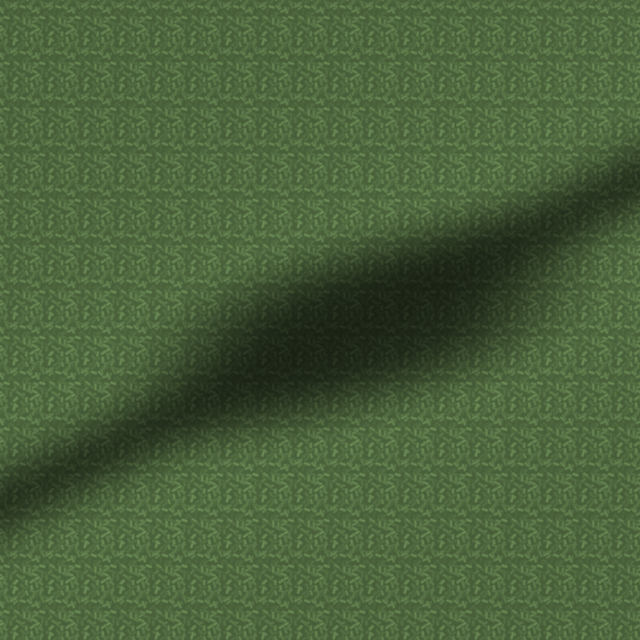
This texture is drawn by a three.js fragment shader. Its source:

```glsl
// Woven green turf crossed by a soft diagonal shadow with a broad dark core.
// The weave is tiled cellular noise made of fine, uneven strokes; the shadow
// joins a Gaussian band with a sheared, soft-edged superellipse.

varying vec2 vUv;

const vec3 MOSS = vec3(0.285, 0.375, 0.226);
const vec3 BLADE = vec3(0.420, 0.545, 0.335);
const float CELLS = 126.0;
const vec2 TILE = vec2(7.0, 9.0);

vec2 hash2(vec2 p) {
  vec2 k = vec2(dot(p, vec2(127.1, 311.7)), dot(p, vec2(269.5, 183.3)));
  return fract(sin(k) * 4375.85);
}

// Distance from p to a segment centred on the origin.
float strokeDistance(vec2 p, vec2 dir, float halfLength) {
  float along = clamp(dot(p, dir), -halfLength, halfLength);
  return length(p - dir * along);
}

// Brightest stroke in a cell grid whose random values repeat every tile.
float blades(vec2 p, vec2 tile, float width) {
  vec2 cell = floor(p);
  float light = 0.0;
  for (int j = -1; j <= 1; j++) {
    for (int i = -1; i <= 1; i++) {
      vec2 id = cell + vec2(float(i), float(j));
      vec2 wrapped = mod(id, tile);
      vec2 place = hash2(wrapped + 3.0);
      vec2 look = hash2(wrapped + 17.0);
      float lean = 0.3 + 2.6 * look.x;
      vec2 dir = vec2(cos(lean), sin(lean));
      float d = strokeDistance(p - id - place, dir, 0.2 + 0.3 * place.y);
      float glow = 1.0 - smoothstep(0.0, width, d);
      light = max(light, glow * mix(0.15, 1.0, look.y));
    }
  }
  return light;
}

// Gaussian band along a line through start with the given slope.
float softBand(vec2 p, float start, float slope, float width) {
  float d = (p.y - start - slope * p.x) / width;
  return exp(-d * d);
}

// Sheared superellipse that fades across its rim.
float softBlob(vec2 p, vec2 centre, vec2 radius, float slope) {
  vec2 q = p - centre;
  q.y -= slope * q.x;
  q = abs(q) / radius;
  float r = pow(pow(q.x, 2.5) + pow(q.y, 2.5), 0.4);
  return 1.0 - smoothstep(0.4, 1.5, r);
}

void main() {
  // Turf weave
  vec3 color = mix(MOSS, BLADE, blades(vUv * CELLS, TILE, 0.5));

  // Faint light beside the shadow
  color *= 0.98 + 0.06 * softBand(vUv, 0.21, 0.51, 0.28);

  // Diagonal band and its wide core
  float band = softBand(vUv, 0.212, 0.508, 0.062);
  float core = softBlob(vUv, vec2(0.568, 0.490), vec2(0.28, 0.118), 0.28);
  float shade = 1.0 - (1.0 - 0.74 * band) * (1.0 - 0.86 * core);
  color *= 1.0 - 0.69 * shade;

  gl_FragColor = vec4(color, 1.0);
}
```
